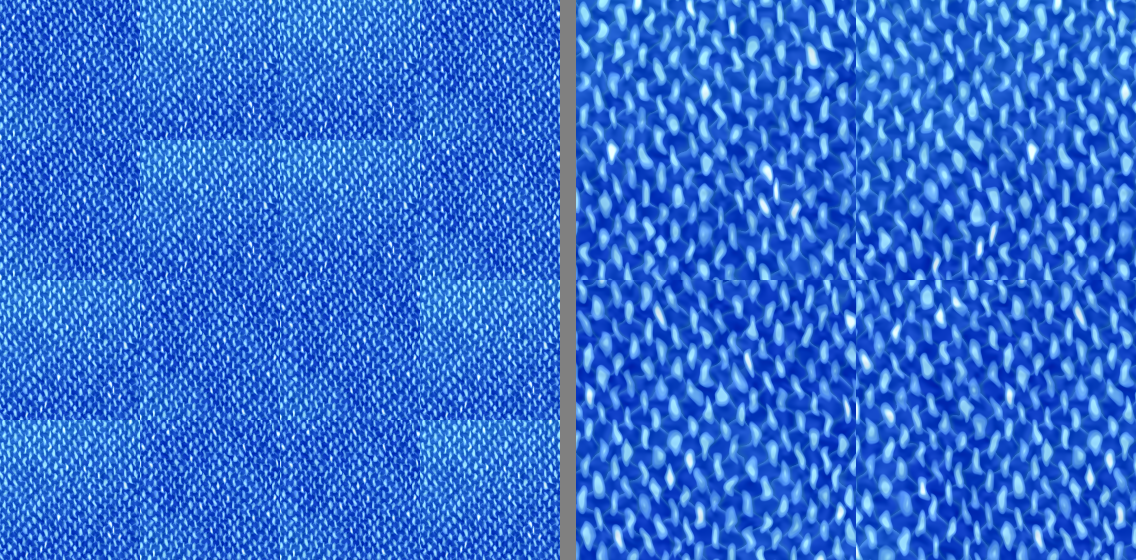
Left: the whole. Right: its middle third, enlarged.
Reproduce this texture procedurally as a Shadertoy shader.

```glsl
// Blue plain-weave cloth: rounded staggered threads with pale glints, in patchy square tiles

const float TILES = 4.0;                    // tiles across and down
const vec2 WEAVE = vec2(14.0, 24.0);        // threads per tile; even row count keeps the stagger
const vec2 KNOT_SIZE = vec2(0.45, 0.88);    // dark thread bump, in thread cells
const vec2 GLINT_SIZE = vec2(0.19, 0.82);   // pale upright streak, in thread cells
const float ROW_DROP = 3.0;                 // rows fallen across one tile
const float GLINT_SLANT = 0.03;
const float WOBBLE = 0.4;                   // broad bending of the threads
const float FRAY = 0.34;                    // fine raggedness of the edges
const float SPECK_CHANCE = 0.05;
const int SAMPLES = 2;                      // antialiasing grid side

const vec3 DEEP  = vec3(0.02, 0.22, 0.74);
const vec3 ROYAL = vec3(0.10, 0.35, 0.79);
const vec3 GAP   = vec3(0.13, 0.40, 0.71);
const vec3 SHEEN = vec3(0.28, 0.54, 0.93);
const vec3 SKY   = vec3(0.39, 0.66, 0.94);
const vec3 PALE  = vec3(0.60, 0.87, 1.00);
const vec3 SPECK = vec3(0.88, 0.97, 1.00);

float hash(vec2 p) {
    vec3 q = fract(p.xyx * 0.1031);
    q += dot(q, q.yzx + 33.33);
    return fract((q.x + q.y) * q.z);
}

float noise(vec2 p) {
    vec2 i = floor(p), f = fract(p);
    f = f * f * (3.0 - 2.0 * f);
    return mix(mix(hash(i), hash(i + vec2(1, 0)), f.x),
               mix(hash(i + vec2(0, 1)), hash(i + vec2(1, 1)), f.x), f.y);
}

vec2 noise2(vec2 p) {
    return vec2(noise(p), noise(p + 31.0)) - 0.5;
}

// Two tile kinds, arranged in wrapped blocks of two by two
bool isFadedTile(vec2 id) {
    bool outerColumn = abs(id.x - 1.5) > 1.0;
    bool lowerHalf = id.y < 1.5;
    return outerColumn == lowerHalf;
}

// Broad wear inside a tile, 0 = dark, 1 = faded
float wear(vec2 p, bool faded, float seed) {
    float cloud = noise(p * 5.0 + seed) - 0.5;
    float fade = faded ? smoothstep(-0.1, 1.0, p.y - 0.3 * p.x)
                       : 0.7 * smoothstep(0.45, 0.0, length(p - vec2(0.08, 0.12)));
    return clamp(fade + 0.45 * cloud + 0.1, 0.0, 1.0);
}

vec3 cloth(vec2 uv) {
    vec2 tile = uv * TILES;
    vec2 id = clamp(floor(tile), 0.0, TILES - 1.0);
    vec2 p = tile - id;
    bool faded = isFadedTile(id);
    float seed = faded ? 17.0 : 53.0;
    float worn = wear(p, faded, seed);

    // Tilt, bend and fray the thread grid
    vec2 q = p * WEAVE + vec2(0.0, ROW_DROP * p.x);
    q += WOBBLE * noise2(p * 6.0 + seed);
    q += FRAY * vec2(0.7, 1.0) * noise2(q * vec2(2.6, 1.6) + seed);

    // Nearest bump and strongest glint over neighbouring rows
    float knot = -1.0, knotTone = 0.0, rim = 0.0, glint = 0.0, speck = 0.0;
    for (int k = -1; k <= 1; k++) {
        float row = floor(q.y) + float(k);
        float x = q.x + 0.5 * mod(row, 2.0);
        float y = q.y - row - 0.5;

        vec2 cell = vec2(floor(x), row) + seed;
        float bump = 1.0 - length(vec2(fract(x) - 0.5, y) / KNOT_SIZE);
        if (bump > knot) {
            knot = bump;
            knotTone = hash(cell + 7.0);
            rim = y;
        }

        vec2 gap = vec2(floor(x + 0.5), row) + seed + 90.0;
        float chance = hash(gap);
        float jitter = 0.16 * (hash(gap + 3.7) - 0.5);
        float slant = GLINT_SLANT + 0.16 * (hash(gap + 9.1) - 0.5);
        vec2 d = vec2(fract(x + 0.5) - 0.5 + jitter + slant * y, y);
        float streak = max(0.0, 1.0 - length(d / GLINT_SIZE));
        glint = max(glint, streak * (0.6 + 0.75 * chance + 0.25 * worn));
        speck = max(speck, streak * step(1.0 - SPECK_CHANCE, chance));
    }

    // Dark bumps with dull gaps and a soft lit edge
    vec3 thread = mix(DEEP, ROYAL, clamp(0.6 * knotTone + 0.6 * worn - 0.1, 0.0, 1.0));
    vec3 color = mix(GAP, thread, smoothstep(0.05, 0.45, knot));
    float edge = smoothstep(0.15, 0.5, rim) * smoothstep(0.55, 0.2, knot);
    color = mix(color, SHEEN, edge * (0.25 + 0.6 * knotTone));

    // Glints rise through sheen and sky to pale
    color = mix(color, SHEEN, smoothstep(0.02, 0.22, glint));
    color = mix(color, SKY, smoothstep(0.22, 0.42, glint));
    color = mix(color, PALE, smoothstep(0.45, 0.75, glint));
    color = mix(color, SPECK, smoothstep(0.4, 0.75, speck));

    // Fibre grain and faded cast
    float grain = noise(q * vec2(4.0, 3.0) + seed) - 0.5;
    return color + 0.14 * grain + vec3(0.03, 0.08, 0.02) * (worn - 0.35);
}

void mainImage(out vec4 fragColor, in vec2 fragCoord) {
    vec3 sum = vec3(0.0);
    for (int n = 0; n < SAMPLES * SAMPLES; n++) {
        vec2 offset = (vec2(n % SAMPLES, n / SAMPLES) + 0.5) / float(SAMPLES) - 0.5;
        sum += cloth((fragCoord + offset) / iResolution.xy);
    }
    fragColor = vec4(clamp(sum / float(SAMPLES * SAMPLES), 0.0, 1.0), 1.0);
}
```
